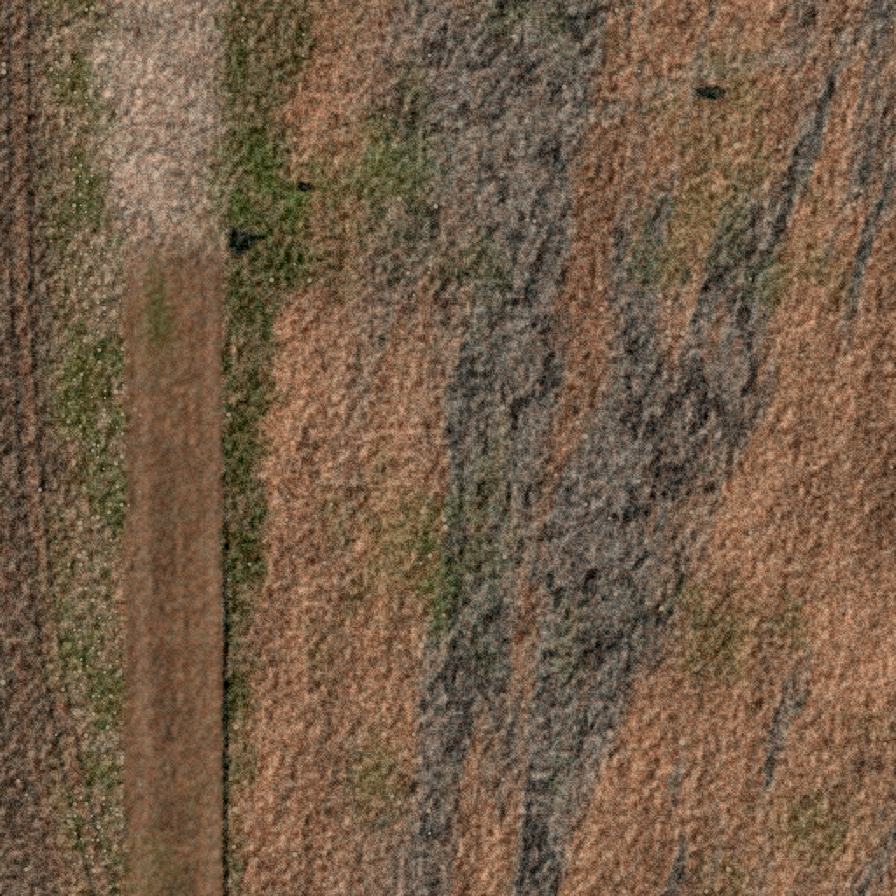
This texture is drawn by a Shadertoy shader. Its source:

```glsl
// Aerial view of a dry field beside a dirt road with grassy, stony verges.
// Soil streaks are stretched noise in slanted furrow coordinates; strips and
// patches are layered by soft masks, then fine relief grain covers everything.

float hash(vec2 p) {
    vec3 q = fract(p.xyx * 0.1031);
    q += dot(q, q.yzx + 33.33);
    return fract((q.x + q.y) * q.z);
}

float noise(vec2 p) {
    vec2 i = floor(p), f = fract(p);
    f = f * f * (3.0 - 2.0 * f);
    return mix(mix(hash(i), hash(i + vec2(1, 0)), f.x),
               mix(hash(i + vec2(0, 1)), hash(i + vec2(1, 1)), f.x), f.y);
}

float fbm(vec2 p) {
    float sum = 0.0, amp = 0.53;
    for (int i = 0; i < 4; i++) {
        sum += amp * noise(p);
        p = mat2(1.96, 0.3, -0.3, 1.96) * p + 17.3;
        amp *= 0.5;
    }
    return sum;
}

// Soft strip between a and b
float strip(float x, float a, float b, float soft) {
    return smoothstep(a - soft, a + soft, x) * (1.0 - smoothstep(b - soft, b + soft, x));
}

// Soft elliptic patch
float patchAt(vec2 p, vec2 center, vec2 radius) {
    vec2 d = (p - center) / radius;
    return exp(-dot(d, d));
}

// Scattered round pebbles, one candidate per cell
float pebbles(vec2 p, float cells, float share) {
    vec2 g = p * cells, id = floor(g);
    vec2 center = 0.35 + 0.3 * vec2(hash(id + 5.1), hash(id + 9.7));
    float radius = 0.15 + 0.2 * hash(id + 2.3);
    float dotMask = 1.0 - smoothstep(radius - 0.12, radius + 0.12, length(fract(g) - center));
    return dotMask * step(1.0 - share, hash(id + 71.0));
}

void mainImage(out vec4 fragColor, in vec2 fragCoord) {
    vec2 p = fragCoord / iResolution.xy;
    float wobble = fbm(p * vec2(9.0, 7.0)) - 0.5;
    float rough = fbm(p * 38.0 + 40.0) - 0.5;
    float ragged = p.x + 0.05 * wobble + 0.05 * rough;

    // Field: reddish soil with slanted grey furrows
    float u = p.x + 0.025 * wobble - mix(0.06, 0.25, smoothstep(0.2, 1.0, p.x)) * p.y;
    float broad = fbm(vec2(u * 15.0 + 3.0, p.y * 2.3));
    float fine = fbm(vec2(u * 48.0, p.y * 7.0 + 11.0));
    float clump = fbm(vec2(u * 95.0, p.y * 42.0));
    float grey = smoothstep(0.43, 0.66, broad + 0.35 * (fine - 0.5)) * smoothstep(0.33, 0.52, p.x);
    grey = max(grey, 0.75 * patchAt(p, vec2(0.54 - 0.10 * (1.0 - p.y), 0.82), vec2(0.035, 0.3)));
    vec3 col = mix(vec3(0.55, 0.405, 0.305), vec3(0.43, 0.385, 0.34), grey);
    col *= 1.0 + 0.5 * (fine - 0.5) + 0.3 * wobble;
    col *= 1.0 - 0.42 * smoothstep(0.5, 0.72, clump) * (0.35 + 0.65 * grey);
    col = mix(col, vec3(0.25, 0.23, 0.2), 0.6 * grey * smoothstep(0.53, 0.7, fine));

    // Pale gully crossing the top of the field
    float gullyY = 0.80 + 0.29 * (p.x - 0.40) + 0.04 * wobble;
    float gully = exp(-pow((p.y - gullyY) / 0.013, 2.0)) * smoothstep(0.34, 0.48, p.x);
    col = mix(col, vec3(0.51, 0.46, 0.40), 0.6 * gully * smoothstep(0.3, 0.55, fbm(p * 25.0)));

    // Left margin with curved wheel tracks
    vec3 margin = vec3(0.39, 0.315, 0.25) * (0.85 + 0.4 * (clump - 0.3));
    col = mix(col, margin, 1.0 - smoothstep(0.05, 0.09, ragged));
    float down = 1.0 - p.y;
    float track = p.x - 0.022 - 0.095 * down * down * down;
    float ruts = strip(track, -0.006, 0.006, 0.004) + 0.7 * strip(track + 0.042, -0.005, 0.005, 0.004);
    float rutEdge = strip(track, 0.008, 0.012, 0.003) + strip(track, -0.014, -0.010, 0.003);

    // Grassy verges on both sides of the road
    float leftVerge = strip(ragged, 0.052 + 0.03 * down, 0.145, 0.025);
    float vergeEnd = 0.29 + 0.05 * smoothstep(0.3, 1.0, p.y) - 0.02 * smoothstep(0.4, 0.0, p.y);
    float rightVerge = strip(ragged, 0.235, vergeEnd, 0.018);
    float tufts = smoothstep(0.32, 0.62, fbm(p * vec2(45.0, 30.0) + 8.0));
    col = mix(col, mix(vec3(0.45, 0.38, 0.29), vec3(0.32, 0.31, 0.18), tufts), 0.9 * leftVerge);
    col = mix(col, mix(vec3(0.37, 0.32, 0.22), vec3(0.24, 0.24, 0.12), tufts), 0.9 * rightVerge);
    col = mix(col, vec3(0.47, 0.35, 0.27), 0.65 * clamp(ruts, 0.0, 1.0));
    col *= 1.0 - 0.3 * rutEdge;

    // Road: smooth brown below, wide pale gravel above
    float gravel = smoothstep(0.62, 0.78, p.y + 0.2 * wobble);
    float road = strip(p.x + 0.006 * rough, 0.140, 0.248, 0.004) * (1.0 - gravel);
    float lanes = noise(vec2(p.x * 130.0, p.y * 3.0)) - 0.5;
    vec3 roadCol = vec3(0.44, 0.325, 0.235) * (1.0 + 0.2 * lanes + 0.35 * rough);
    float wheel = strip(p.x, 0.152, 0.168, 0.006) + strip(p.x, 0.230, 0.243, 0.005);
    roadCol = mix(roadCol, vec3(0.53, 0.405, 0.31), 0.6 * wheel);
    col = mix(col, roadCol, road);
    col *= 1.0 - 0.5 * strip(p.x, 0.249, 0.255, 0.002) * smoothstep(0.6, 0.25, p.y);
    float gravelArea = gravel * strip(ragged, 0.115, 0.255, 0.03);
    col = mix(col, vec3(0.58, 0.495, 0.425) * (1.0 + 0.5 * rough), 0.9 * gravelArea);

    // Green patches, then dark shrubs
    float green = patchAt(p, vec2(0.30, 0.775), vec2(0.06, 0.035)) + 0.55 * patchAt(p, vec2(0.39, 0.81), vec2(0.08, 0.04))
        + 0.8 * patchAt(p, vec2(0.487, 0.35), vec2(0.025, 0.06)) + 0.5 * patchAt(p, vec2(0.42, 0.13), vec2(0.03, 0.05))
        + 0.5 * patchAt(p, vec2(0.92, 0.08), vec2(0.05, 0.04)) + 0.7 * patchAt(p, vec2(0.175, 0.65), vec2(0.018, 0.05));
    green += 0.35 * smoothstep(0.55, 0.75, fbm(p * vec2(11.0, 7.0) + 60.0));
    col = mix(col, vec3(0.29, 0.32, 0.15), clamp(green, 0.0, 1.0) * (0.3 + 0.6 * tufts));
    vec2 q = p + 0.03 * vec2(rough, wobble);
    float shrub = patchAt(q, vec2(0.79, 0.90), vec2(0.025, 0.010)) + patchAt(q, vec2(0.27, 0.725), vec2(0.014, 0.022))
        + patchAt(q, vec2(0.34, 0.797), vec2(0.012, 0.008));
    col = mix(col, vec3(0.10, 0.11, 0.07), smoothstep(0.25, 0.8, shrub));

    // Fine grain with side lighting, calmer on the road
    vec2 g = p * vec2(150.0, 125.0);
    float relief = noise(g) - noise(g + vec2(0.6, -0.5));
    float grain = 0.20 * relief + 0.20 * (noise(p * 245.0) - 0.5) + 0.16 * (hash(floor(p * 512.0)) - 0.5);
    col += grain * mix(1.0, 0.45, road) * vec3(1.0, 0.92, 0.84);
    col += 0.05 * (noise(p * 170.0 + 90.0) - 0.5) * vec3(1.0, -0.4, -0.7);

    // Pale stones along the verges and a few in the field
    float stones = pebbles(p, 150.0, 0.16) * max(leftVerge, 0.6 * gravelArea) + pebbles(p + 3.0, 120.0, 0.012) * (1.0 - road);
    col = mix(col, vec3(0.70, 0.64, 0.55), 0.8 * clamp(stones, 0.0, 1.0));

    fragColor = vec4(clamp(col, 0.0, 1.0), 1.0);
}
```
